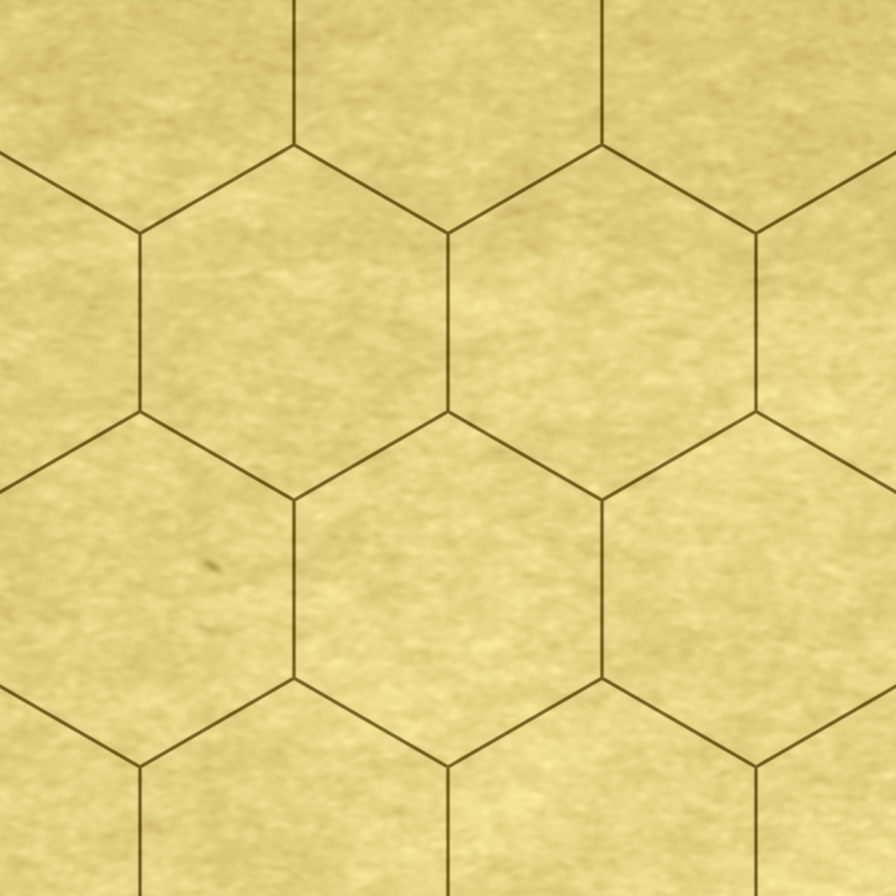
A WebGL 1 fragment shader for this pattern:

```glsl
precision highp float;
// Aged yellow paper ruled with a thin brown honeycomb of upright hexagons.
// The lines come from a hexagonal distance function; the paper is layered
// cellular noise stretched sideways into fibres, shaded darker to the top.

uniform vec2 u_resolution;

#define HEX_WIDTH 0.34375
#define HEX_CENTRE vec2(0.5, 0.3424)
#define LINE_HALF 0.0019
#define LINE_SOFT 0.0016
#define LINE_COLOUR vec3(0.42, 0.35, 0.10)
#define PAPER_COLOUR vec3(0.89, 0.82, 0.51)
#define TONE_TINT vec3(0.90, 1.0, 1.05)
#define GRAIN 0.05
#define SHADE 0.055
#define SPECK_POS vec2(0.237, 0.368)
#define SPECK_DEPTH 0.20

vec3 hash3(vec2 cell) {
  vec3 k = vec3(dot(cell, vec2(127.1, 311.7)),
                dot(cell, vec2(269.5, 183.3)),
                dot(cell, vec2(419.2, 371.9)));
  return fract(sin(k) * 43758.55);
}

// Each cell holds one soft blob of random place and sign.
float cellNoise(vec2 p) {
  vec2 base = floor(p);
  float sum = 0.0;
  for (int j = -1; j <= 1; j++) {
    for (int i = -1; i <= 1; i++) {
      vec2 cell = base + vec2(float(i), float(j));
      vec3 rnd = hash3(cell);
      vec2 d = p - cell - rnd.xy;
      float k = max(0.0, 1.0 - dot(d, d));
      sum += (rnd.z * 2.0 - 1.0) * k * k;
    }
  }
  return sum;
}

// Fine grain, short fibres, blotches and broad stains.
float paperGrain(vec2 p) {
  p.y += 0.003 * sin(p.x * 17.0 + p.y * 9.0) + 0.002 * sin(p.x * 41.0);
  return 0.60 * cellNoise(p * vec2(95.0, 150.0))
       + 0.55 * cellNoise(p * vec2(34.0, 80.0) + 17.3)
       + 0.40 * cellNoise(p * vec2(13.0, 30.0) + 41.7)
       + 0.35 * cellNoise(p * vec2(4.0, 6.0) + 73.1);
}

// Broad light: dim along the top and left, brightest at lower right.
float paperShade(vec2 p) {
  float top = smoothstep(0.55, 1.05, p.y);
  float left = 1.0 - smoothstep(0.0, 0.6, p.x);
  return 0.35 - 0.3 * p.y - 0.7 * top - 0.25 * left;
}

// A slanted stain with a fainter one below it.
float specks(vec2 p) {
  float sum = 0.0;
  for (int i = 0; i < 2; i++) {
    float n = float(i);
    vec2 d = p - SPECK_POS + n * vec2(0.008, 0.070);
    d.y += 0.45 * d.x;
    d /= vec2(0.011, 0.0055);
    sum += exp(-dot(d, d)) * (1.0 - 0.65 * n);
  }
  return sum;
}

// Distance to the nearest edge of a grid of pointy-top hexagons.
float hexEdge(vec2 p) {
  vec2 pitch = HEX_WIDTH * vec2(1.0, sqrt(3.0));
  vec2 a = mod(p, pitch) - 0.5 * pitch;
  vec2 b = mod(p + 0.5 * pitch, pitch) - 0.5 * pitch;
  vec2 q = abs(dot(a, a) < dot(b, b) ? a : b);
  return 0.5 * HEX_WIDTH - max(q.x, dot(q, vec2(0.5, 0.5 * sqrt(3.0))));
}

void main() {
  float pixel = 1.0 / min(u_resolution.x, u_resolution.y);
  vec2 p = gl_FragCoord.xy * pixel;

  // Paper
  float tone = GRAIN * paperGrain(p) + SHADE * paperShade(p);
  vec3 colour = PAPER_COLOUR + tone * TONE_TINT;
  colour -= SPECK_DEPTH * specks(p);

  // Honeycomb lines
  float soft = max(LINE_SOFT, 0.75 * pixel);
  float edge = hexEdge(p - HEX_CENTRE);
  float ink = 1.0 - smoothstep(LINE_HALF - soft, LINE_HALF + soft, edge);
  colour = mix(colour, LINE_COLOUR + 0.6 * tone, ink);

  gl_FragColor = vec4(colour, 1.0);
}
```
